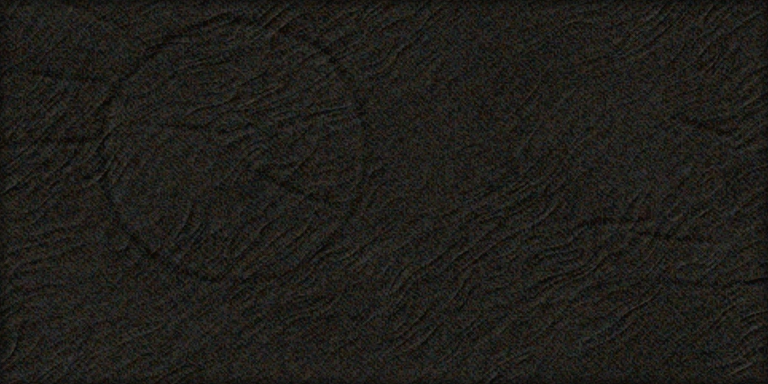
Write a Shadertoy shader that draws this texture.

```glsl
// Dark embossed leather: slanted wrinkles lit as a relief, a worn ring and
// scattered creases pressed in, under a twill weave with fine colour grain.
// Wrinkles are stretched, warped value noise; all lengths are canvas heights.

const float TAU = 6.2831853;
const vec3 LEATHER = vec3(0.124, 0.118, 0.101);
const vec3 RUST_TINT = vec3(0.030, -0.003, -0.016);
const vec3 MOSS_TINT = vec3(-0.014, 0.014, -0.014);
const vec3 STEEL_TINT = vec3(-0.006, 0.000, 0.026);
const vec2 LIGHT_STEP = vec2(-0.0032, 0.0052);

float hash(vec2 p) {
    vec3 q = fract(vec3(p.xyx) * 0.1031);
    q += dot(q, q.yzx + 33.33);
    return fract((q.x + q.y) * q.z);
}

float noise(vec2 p) {
    vec2 cell = floor(p);
    vec2 f = fract(p);
    f = f * f * (3.0 - 2.0 * f);
    float low = mix(hash(cell), hash(cell + vec2(1, 0)), f.x);
    float high = mix(hash(cell + vec2(0, 1)), hash(cell + vec2(1, 1)), f.x);
    return mix(low, high, f.y);
}

// Noise centred on zero, in -1..1
float signedNoise(vec2 p) {
    return 2.0 * noise(p) - 1.0;
}

vec2 rotate(vec2 p, float angle) {
    float c = cos(angle), s = sin(angle);
    return vec2(c * p.x + s * p.y, c * p.y - s * p.x);
}

// Thin crests where stretched noise crosses its middle value
float crest(vec2 p, vec2 scale, float sharpness) {
    return pow(1.0 - abs(signedNoise(p * scale)), sharpness);
}

// Height of the wrinkled surface
float wrinkles(vec2 p) {
    vec2 q = rotate(p, 0.60);
    q.y += 0.06 * signedNoise(p * 3.1 + 7.0) + 0.016 * signedNoise(p * 12.0 + 3.0);
    float broad = crest(q + 4.0, vec2(8.0, 33.0), 3.0);
    float fine = crest(q + 9.0, vec2(17.0, 60.0), 2.5);
    return 0.55 * broad + 0.45 * fine;
}

// Dark groove with a faint raised lip; d is the signed distance to its middle
float groove(float d, float width) {
    float a = d / width;
    float b = a + 1.9;
    return 0.4 * exp(-b * b) - exp(-a * a);
}

// Large worn ring, broken up along its length
float ring(vec2 p, vec2 centre, float radius) {
    float d = length(p - centre) - radius + 0.012 * signedNoise(p * 7.0);
    return groove(d, 0.011) * (0.5 + 0.6 * noise(p * 5.0 + 20.0));
}

// One gently bent crease with tapered ends
float crease(vec2 p, float seed) {
    vec2 centre = vec2(2.0 * hash(vec2(seed, 1.0)), hash(vec2(seed, 2.0)));
    float angle = mix(-0.55, 0.15, hash(vec2(seed, 3.0)));
    float halfLength = mix(0.12, 0.22, hash(vec2(seed, 4.0)));
    vec2 q = rotate(p - centre, angle);
    float bend = 1.4 * (hash(vec2(seed, 5.0)) - 0.5);
    float d = q.y + bend * q.x * q.x + 0.006 * signedNoise(p * 14.0);
    float taper = 1.0 - smoothstep(0.4 * halfLength, halfLength, abs(q.x));
    return groove(d, 0.008) * taper;
}

// Fine twill falling to the right, loosened by noise
float twill(vec2 p) {
    float phase = p.x * 58.0 + p.y * 66.0 + 0.9 * noise(p * 30.0);
    return sin(TAU * phase);
}

// Darkened border, 0 at the edge and 1 inside
float border(vec2 p, vec2 size) {
    vec2 inset = min(p, size - p);
    return smoothstep(-0.01, 0.030, min(inset.x, inset.y));
}

void mainImage(out vec4 fragColor, in vec2 fragCoord) {
    vec2 p = fragCoord / iResolution.y;
    vec2 size = vec2(iResolution.x / iResolution.y, 1.0);

    // Relief: slope of the wrinkles towards the light, stronger in patches
    float slope = wrinkles(p) - wrinkles(p + LIGHT_STEP);
    float patches = 0.65 + 0.7 * smoothstep(0.2, 0.8, noise(p * 4.5 + 40.0));
    float tone = 0.090 * clamp(slope, -0.45, 0.9) * patches;

    // Pressed marks
    float marks = ring(p, vec2(0.61, 0.605), 0.345);
    for (int i = 0; i < 9; i++) {
        marks += crease(p, float(i) + 11.0);
    }
    tone += 0.042 * max(marks, -1.2);

    // Weave, grain and slow shading
    tone += 0.014 * twill(p);
    tone += 0.056 * signedNoise(p * 241.0) + 0.010 * signedNoise(p * 90.0);
    tone += 0.010 * signedNoise(p * 6.0 + 15.0);

    // Coloured specks drift between rust, moss and steel
    vec3 color = LEATHER + tone * vec3(1.0, 1.02, 0.98);
    color += RUST_TINT * signedNoise(p * 128.0 + 31.0);
    color += MOSS_TINT * signedNoise(p * 150.0 + 57.0);
    color += STEEL_TINT * signedNoise(p * 115.0 + 83.0);
    color *= mix(0.62, 1.0, border(p, size));

    fragColor = vec4(max(color, vec3(0.035, 0.035, 0.025)), 1.0);
}
```
